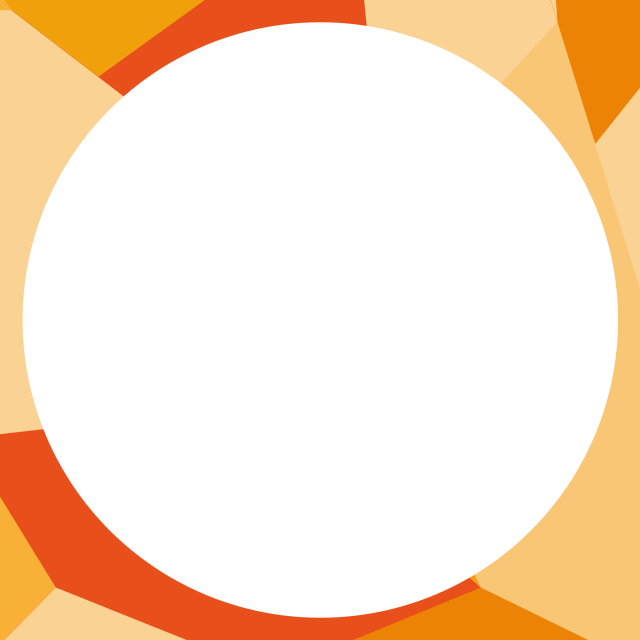
Give the GLSL for this background, as a Shadertoy shader.

```glsl
const vec3 PALE = vec3(0.980, 0.824, 0.576);
const vec3 SAND = vec3(0.976, 0.776, 0.463);
const vec3 AMBER = vec3(0.976, 0.690, 0.212);
const vec3 GOLD = vec3(0.937, 0.627, 0.039);
const vec3 ORANGE = vec3(0.925, 0.514, 0.016);
const vec3 RED = vec3(0.914, 0.310, 0.106);
const vec3 WHITE = vec3(1.0);

// Signed distance to the line a-b, positive on its left
float lineDistance(vec2 p, vec2 a, vec2 b) {
    vec2 dir = normalize(b - a);
    return dir.x * (p.y - a.y) - dir.y * (p.x - a.x);
}

// Turns an inside-positive distance into smooth coverage
float coverage(float dist, float pixel) {
    return clamp(dist / pixel + 0.5, 0.0, 1.0);
}

// Triangle coverage for either winding order
float triangle(vec2 p, vec2 a, vec2 b, vec2 c, float pixel) {
    float winding = sign(lineDistance(c, a, b));
    float dist = min(winding * lineDistance(p, a, b),
                 min(winding * lineDistance(p, b, c),
                     winding * lineDistance(p, c, a)));
    return coverage(dist, pixel);
}

vec3 paintTriangle(vec3 base, vec3 tint, vec2 p, vec2 a, vec2 b, vec2 c, float pixel) {
    return mix(base, tint, triangle(p, a, b, c, pixel));
}

vec3 paintTop(vec3 color, vec2 p, float px) {
    vec2 leftEnd = vec2(-0.050, 1.036);
    color = paintTriangle(color, RED, p, leftEnd, vec2(0.616, 0.525), vec2(0.563, 1.060), px);
    color = paintTriangle(color, GOLD, p, leftEnd, vec2(0.1536, 0.880), vec2(0.4032, 1.060), px);
    return paintTriangle(color, AMBER, p, vec2(0.018, 0.984), vec2(-0.100, 0.984), vec2(-0.0395, 1.064), px);
}

vec3 paintRight(vec3 color, vec2 p, float px) {
    vec2 ridge = vec2(0.853, 1.023);
    color = paintTriangle(color, PALE, p, ridge, vec2(1.080, 0.289), vec2(1.300, 1.100), px);
    color = paintTriangle(color, ORANGE, p, ridge, vec2(0.930, 0.775), vec2(1.140, 1.039), px);
    return paintTriangle(color, PALE, p, ridge, vec2(0.871, 0.966), vec2(0.867, 1.023), px);
}

vec3 paintBottom(vec3 color, vec2 p, float px) {
    vec2 leftPeak = vec2(0.0872, 0.082);
    vec2 rightPeak = vec2(0.7513, 0.082);
    vec2 corner = vec2(-0.0742, -0.082);
    color = paintTriangle(color, RED, p, vec2(0.4323, 0.3713), vec2(1.200, -0.325), vec2(-1.200, 0.1836), px);
    color = paintTriangle(color, GOLD, p, rightPeak, vec2(0.7234, 0.136), vec2(0.6994, 0.129), px);
    color = paintTriangle(color, ORANGE, p, rightPeak, vec2(0.4524, -0.041), vec2(1.0029, -0.041), px);
    color = paintTriangle(color, AMBER, p, leftPeak, vec2(-0.0872, 0.366), corner, px);
    return paintTriangle(color, PALE, p, leftPeak, corner, vec2(0.4962, -0.082), px);
}

void mainImage(out vec4 fragColor, in vec2 fragCoord) {
    float pixel = 1.0 / min(iResolution.x, iResolution.y);
    vec2 p = (fragCoord - 0.5 * iResolution.xy) * pixel + 0.5;

    // Two broad sandy halves
    float upperLeft = lineDistance(p, vec2(0.784, 0.871), vec2(0.871, 0.966));
    vec3 color = mix(SAND, PALE, coverage(upperLeft, pixel));

    // Angular facets around the rim
    color = paintTop(color, p, pixel);
    color = paintRight(color, p, pixel);
    color = paintBottom(color, p, pixel);

    // Central disc
    float disc = 0.4652 - length(p - vec2(0.5005, 0.5));
    color = mix(color, WHITE, coverage(disc, pixel));

    fragColor = vec4(color, 1.0);
}
```
